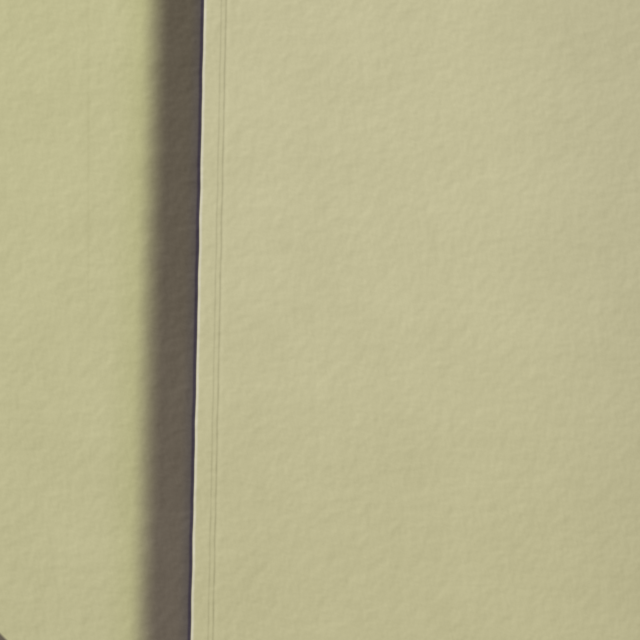
Reproduce this texture procedurally as a three.js fragment shader.

```glsl
varying vec2 vUv;

vec2 hashGradient(vec2 cell) {
  vec2 h = vec2(dot(cell, vec2(127.1, 311.7)), dot(cell, vec2(269.5, 183.3)));
  return fract(sin(h) * 43758.5) * 2.0 - 1.0;
}

float gradientNoise(vec2 p) {
  vec2 i = floor(p), f = fract(p);
  vec2 u = f * f * f * (f * (f * 6.0 - 15.0) + 10.0);
  float a = dot(hashGradient(i), f);
  float b = dot(hashGradient(i + vec2(1.0, 0.0)), f - vec2(1.0, 0.0));
  float c = dot(hashGradient(i + vec2(0.0, 1.0)), f - vec2(0.0, 1.0));
  float d = dot(hashGradient(i + 1.0), f - 1.0);
  return mix(mix(a, b, u.x), mix(c, d, u.x), u.y);
}

float paperHeight(vec2 p) {
  float height = 0.0, weight = 0.5;
  for (int octave = 0; octave < 4; octave++) {
    height += weight * gradientNoise(p);
    p = mat2(1.6, 1.2, -1.2, 1.6) * p + 7.3;
    weight *= 0.6;
  }
  return height;
}

float line(float x, float center, float width) {
  float t = (x - center) / width;
  return exp(-t * t);
}

void main() {
  vec2 p = vUv;
  float wobble = 0.0012 * gradientNoise(vec2(3.0, p.y * 22.0));
  float d = p.x - (0.298 + 0.021 * p.y) + wobble;
  float sheet = smoothstep(-0.0015, 0.0015, d);

  // Paper tone, warmer on the lower sheet and greyer at the far right
  vec3 upper = mix(vec3(0.735, 0.715, 0.56), vec3(0.76, 0.74, 0.592), smoothstep(0.0, 0.7, p.y));
  upper -= vec3(0.03, 0.03, 0.022) * smoothstep(0.75, 1.05, p.x + 0.12 * (p.y - 0.5));
  vec3 lower = mix(vec3(0.735, 0.718, 0.56), vec3(0.752, 0.738, 0.57), p.y);

  // Shadow cast on the lower sheet, fading to the left
  vec3 shade = mix(vec3(0.405, 0.37, 0.325), vec3(0.375, 0.345, 0.29), p.y);
  shade = mix(shade, vec3(0.35, 0.325, 0.31), smoothstep(-0.025, 0.0, d));
  float shadow = smoothstep(-0.102, -0.05, d + 0.003 * gradientNoise(p * 28.0));
  lower -= vec3(0.035, 0.03, 0.045) * smoothstep(-0.15, -0.08, d);
  lower = mix(lower, shade, shadow);
  vec3 color = mix(lower, upper, sheet);

  // Twin crease beside the cut edge
  float crease = 0.7 * line(d, 0.027, 0.0018) + line(d, 0.0345, 0.0018);
  color -= vec3(0.07, 0.07, 0.06) * crease * (0.8 + 0.5 * gradientNoise(vec2(1.0, p.y * 35.0)));
  color += 0.012 * line(d, 0.039, 0.003);

  // Dark lip and pale cut edge
  color -= vec3(0.1, 0.1, 0.05) * line(d, -0.003, 0.0025);
  float glint = 0.85 + 0.5 * gradientNoise(vec2(5.0, p.y * 60.0));
  color = mix(color, vec3(0.84, 0.82, 0.75), 0.75 * glint * line(d, 0.0022, 0.0022));

  // Embossed grain lit from the upper left, with broad mottling
  vec2 grain = p * 52.0;
  float relief = paperHeight(grain) - paperHeight(grain + vec2(-0.22, 0.22));
  color += relief * vec3(0.055, 0.054, 0.05);
  color += 0.014 * gradientNoise(p * 9.0) + 0.01 * gradientNoise(p * 24.0);

  // Faint vertical mark and worn lower left corner
  color -= 0.012 * line(p.x, 0.138, 0.0025) * smoothstep(0.4, 0.6, p.y);
  color = mix(color, vec3(0.4, 0.37, 0.32), 1.0 - smoothstep(0.006, 0.014, p.x + p.y));

  gl_FragColor = vec4(color, 1.0);
}
```
